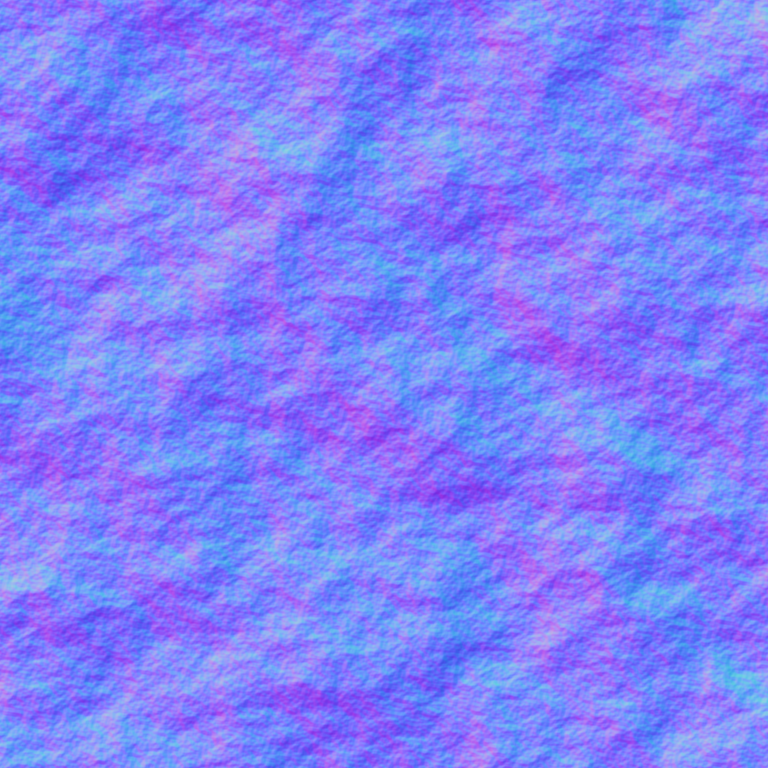
A WebGL 2 fragment shader for this texture map:

```glsl
#version 300 es
precision highp float;
// Tangent-space normal map of a rough, rocky surface.
// Sums the analytic slopes of rotated gradient-noise octaves, then turns the
// total slope into a unit normal (green points down) packed into RGB.

#define OCTAVES 6
#define BASE_FREQUENCY 5.0
#define LACUNARITY 2.06
#define SLOPE_KEEP 0.98
#define OCTAVE_TURN 0.9
#define STRETCH_X 1.18
#define BUMP_STRENGTH 0.148

uniform vec2 u_resolution;
out vec4 fragColor;

float hash(vec2 cell) {
  return fract(sin(dot(cell, vec2(127.1, 311.7))) * 43758.5453);
}

// Random unit gradient of a lattice point
vec2 latticeGradient(vec2 cell) {
  float angle = 6.28318 * hash(cell);
  return vec2(cos(angle), sin(angle));
}

mat2 rotation(float angle) {
  float c = cos(angle), s = sin(angle);
  return mat2(c, s, -s, c);
}

// Exact derivative of quintic gradient noise
vec2 noiseSlope(vec2 p) {
  vec2 cell = floor(p);
  vec2 f = p - cell;
  vec2 blend = f * f * f * (f * (f * 6.0 - 15.0) + 10.0);
  vec2 blendSlope = 30.0 * f * f * (f - 1.0) * (f - 1.0);

  vec2 ga = latticeGradient(cell);
  vec2 gb = latticeGradient(cell + vec2(1.0, 0.0));
  vec2 gc = latticeGradient(cell + vec2(0.0, 1.0));
  vec2 gd = latticeGradient(cell + vec2(1.0, 1.0));

  float a = dot(ga, f);
  float b = dot(gb, f - vec2(1.0, 0.0));
  float c = dot(gc, f - vec2(0.0, 1.0));
  float d = dot(gd, f - vec2(1.0, 1.0));

  vec2 gradientMix = mix(mix(ga, gb, blend.x), mix(gc, gd, blend.x), blend.y);
  vec2 cornerChange = vec2(mix(b - a, d - c, blend.y), mix(c - a, d - b, blend.x));
  return gradientMix + blendSlope * cornerChange;
}

// Fractal slope: height halves as frequency doubles, so slopes stay even
vec2 surfaceSlope(vec2 uv) {
  mat2 stretch = mat2(1.0 / STRETCH_X, 0.0, 0.0, 1.0);
  vec2 slope = vec2(0.0);
  float frequency = BASE_FREQUENCY;
  float weight = 1.0;
  for (int i = 0; i < OCTAVES; i++) {
    float octave = float(i);
    mat2 frame = rotation(0.4 + OCTAVE_TURN * octave) * stretch;
    vec2 offset = vec2(17.3, 9.1) * (octave + 1.0);
    // Multiplying from the left carries the slope back to canvas axes
    slope += weight * (noiseSlope(frame * uv * frequency + offset) * frame);
    frequency *= LACUNARITY;
    weight *= SLOPE_KEEP;
  }
  return slope;
}

void main() {
  vec2 uv = gl_FragCoord.xy / u_resolution.y;
  vec2 slope = BUMP_STRENGTH * surfaceSlope(uv);
  vec3 normal = normalize(vec3(-slope.x, slope.y, 1.0));
  fragColor = vec4(0.5 + 0.5 * normal, 1.0);
}
```
